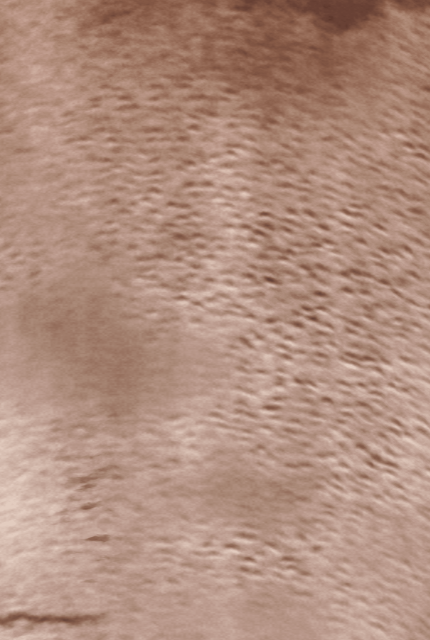
This texture is drawn by a Shadertoy shader. Its source:

```glsl
// Weathered brown hide: slanted dimples, pale ridges and stains that darken to the top.
#define PIT_SIZE vec2(0.030, 0.0165)
#define PIT_DEPTH 0.19
#define RIDGE_LIGHT 0.10
#define WRINKLE 0.21
#define STAIN 0.16
#define STREAK 0.09
#define GRAIN 0.035
#define BRIGHTNESS 0.015

float hash(vec2 p) {
    vec3 q = fract(vec3(p.xyx) * 0.1031);
    q += dot(q, q.yzx + 33.33);
    return fract((q.x + q.y) * q.z);
}

float noise(vec2 p) {
    vec2 i = floor(p), f = fract(p);
    f = f * f * (3.0 - 2.0 * f);
    return mix(mix(hash(i), hash(i + vec2(1, 0)), f.x),
               mix(hash(i + vec2(0, 1)), hash(i + vec2(1, 1)), f.x), f.y);
}

// Fractal noise centred on zero
float fbm(vec2 p) {
    float sum = 0.0, amp = 0.5;
    for (int i = 0; i < 4; i++) {
        sum += amp * (noise(p) - 0.5);
        p = mat2(0.8, 0.6, -0.6, 0.8) * p * 2.03 + 17.3;
        amp *= 0.5;
    }
    return sum;
}

float blob(vec2 p, vec2 centre, vec2 radius) {
    vec2 d = (p - centre) / radius;
    return exp(-dot(d, d));
}

// Scattered soft pits: x is darkness, y is the lit lower lip
vec2 dimples(vec2 p) {
    vec2 cell = floor(p), sum = vec2(0);
    for (int y = -1; y <= 1; y++)
    for (int x = -1; x <= 1; x++) {
        vec2 id = cell + vec2(x, y);
        float shift = 0.5 * mod(id.y, 2.0);
        vec2 jitter = vec2(hash(id), hash(id + 71.7)) - 0.5;
        vec2 d = p - id - 0.5 - vec2(shift - 0.25, 0.0) - 0.65 * jitter;
        d.y += 0.35 * d.x * (hash(id + 9.1) - 0.5) + 0.5 * d.x * d.x;
        float depth = 0.35 + 0.9 * hash(id + 33.3);
        sum.x += depth * exp(-dot(d * d, vec2(7.5, 13.0)));
        d.y += 0.48;
        sum.y += depth * exp(-dot(d * d, vec2(5.0, 20.0)));
    }
    return sum;
}

// Broad light and dark areas, as a red level
float stains(vec2 p) {
    float tone = mix(0.70, 0.645, smoothstep(0.25, 0.65, p.y));
    tone -= 0.065 * smoothstep(0.65, 0.98, p.y);
    tone += STAIN * fbm(p * vec2(7.0, 5.0) + 3.0);
    tone += STREAK * fbm(vec2(p.x * 17.0, p.y * 2.5) + 40.0);
    tone += 0.11 * blob(p, vec2(0.0, 0.28), vec2(0.11, 0.19));
    tone += 0.05 * blob(p, vec2(0.36, 0.66), vec2(0.05, 0.22));
    tone += 0.06 * blob(p, vec2(0.06, 0.90), vec2(0.06, 0.16));
    tone += 0.05 * blob(p, vec2(0.62, 0.88), vec2(0.04, 0.14));
    tone -= 0.06 * blob(p, vec2(0.06, 0.50), vec2(0.08, 0.06));
    tone -= 0.07 * blob(p, vec2(0.23, 0.43), vec2(0.08, 0.07));
    tone -= 0.06 * blob(p, vec2(0.36, 0.23), vec2(0.09, 0.04));
    tone -= 0.07 * blob(p, vec2(0.28, 0.63), vec2(0.06, 0.03));
    tone -= 0.13 * blob(p, vec2(0.18, 0.98), vec2(0.05, 0.03));
    tone -= 0.09 * blob(p, vec2(0.45, 0.91), vec2(0.12, 0.07));
    // Ragged dark upper border
    float edge = p.y + 0.05 * fbm(p * 28.0) + 0.03 * blob(p, vec2(0.52, 1.0), vec2(0.06, 0.2));
    tone -= 0.17 * smoothstep(0.972, 1.005, edge) * smoothstep(0.1, 0.5, p.x);
    return tone;
}

// Palette indexed by red level
vec3 hideColor(float t) {
    vec3 c = mix(vec3(0.27, 0.15, 0.12), vec3(0.40, 0.26, 0.22), smoothstep(0.27, 0.40, t));
    c = mix(c, vec3(0.52, 0.36, 0.29), clamp((t - 0.40) / 0.12, 0.0, 1.0));
    c = mix(c, vec3(0.60, 0.45, 0.38), clamp((t - 0.52) / 0.08, 0.0, 1.0));
    c = mix(c, vec3(0.66, 0.53, 0.46), clamp((t - 0.60) / 0.06, 0.0, 1.0));
    c = mix(c, vec3(0.73, 0.60, 0.55), clamp((t - 0.66) / 0.07, 0.0, 1.0));
    c = mix(c, vec3(0.80, 0.69, 0.64), clamp((t - 0.73) / 0.07, 0.0, 1.0));
    return mix(c, vec3(0.89, 0.80, 0.75), clamp((t - 0.80) / 0.09, 0.0, 1.0));
}

void mainImage(out vec4 fragColor, in vec2 fragCoord) {
    vec2 p = fragCoord / iResolution.y;

    // Rows climb on the left and fall on the right
    vec2 q = p + vec2(0.0, 0.5 * (p.x - 0.22) * (p.x - 0.22));
    q += 0.012 * vec2(fbm(p * 22.0), fbm(p * 22.0 + 50.0));

    // Smooth worn patches suppress the relief
    float worn = blob(p, vec2(0.08, 0.50), vec2(0.09, 0.07))
               + 0.7 * blob(p, vec2(0.22, 0.40), vec2(0.11, 0.10))
               + 0.8 * blob(p, vec2(0.33, 0.22), vec2(0.13, 0.06))
               + 0.8 * blob(p, vec2(0.35, 0.02), vec2(0.25, 0.07));
    float relief = clamp(0.75 + 1.4 * fbm(p * 7.0 + 8.0) - worn, 0.12, 1.0);
    float pitted = relief * (1.0 - 0.65 * smoothstep(0.75, 0.95, p.y))
                 * mix(0.55, 1.0, smoothstep(0.08, 0.3, p.x));

    vec2 pit = dimples(q / PIT_SIZE);
    float tone = stains(p) + BRIGHTNESS;
    tone += pitted * (RIDGE_LIGHT * (pit.y - 0.38) - PIT_DEPTH * (pit.x - 0.45));
    tone += WRINKLE * (0.3 + 0.7 * relief) * fbm(q * vec2(55.0, 100.0));

    // Dark creases at lower left
    float crease = smoothstep(0.03, 0.28, fbm(q * vec2(22.0, 75.0) + 5.0));
    tone -= 0.20 * crease * blob(p, vec2(0.14, 0.18), vec2(0.05, 0.13));
    float seam = p.y - 0.034 + 0.025 * fbm(p * 30.0);
    tone -= 0.25 * exp(-seam * seam / 0.00007) * smoothstep(0.19, 0.10, p.x);

    tone += GRAIN * (noise(p * vec2(260.0, 420.0)) - 0.5);
    vec3 color = hideColor(tone);
    color += vec3(0.012, -0.004, -0.012) * smoothstep(0.45, 1.0, p.y);
    fragColor = vec4(color, 1.0);
}
```
